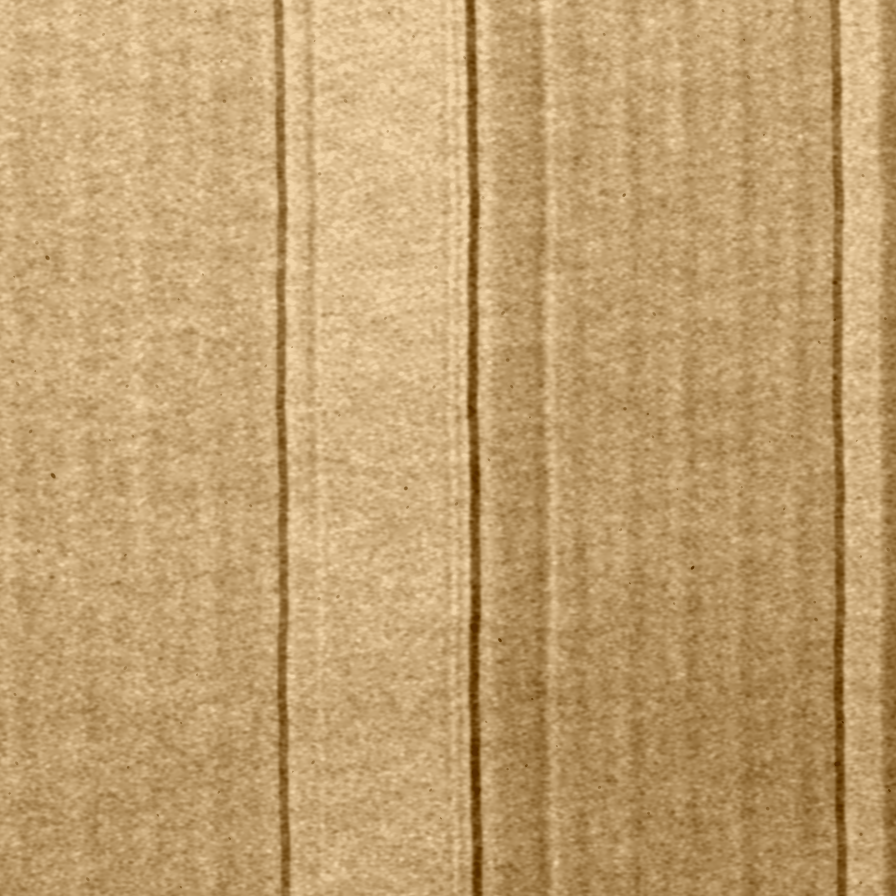
This texture is drawn by a WebGL 1 fragment shader. Its source:

```glsl
precision highp float;
uniform vec2 u_resolution;

const vec3 SHADE_BROWN = vec3(0.50, 0.35, 0.14);
const vec3 LIGHT_KRAFT = vec3(0.87, 0.75, 0.57);

vec3 hash3(vec2 cell) {
  vec3 k = vec3(dot(cell, vec2(127.1, 311.7)),
                dot(cell, vec2(269.5, 183.3)),
                dot(cell, vec2(419.2, 371.9)));
  return fract(sin(k) * 43758.545);
}

// Cellular noise: one soft light or dark blob scattered in each cell
float blobNoise(vec2 p) {
  vec2 cell = floor(p);
  float sum = 0.0;
  for (int j = -1; j <= 1; j++) {
    for (int i = -1; i <= 1; i++) {
      vec2 id = cell + vec2(float(i), float(j));
      vec3 h = hash3(id);
      vec2 d = id + h.xy - p;
      float falloff = max(0.0, 1.0 - dot(d, d));
      sum += (h.z * 2.0 - 1.0) * falloff * falloff;
    }
  }
  return sum;
}

// Rare dark flecks, kept inside their cells
float flecks(vec2 p, float count, float share, float radius) {
  vec2 q = p * count;
  vec3 h = hash3(floor(q) + 37.0);
  vec2 d = (fract(q) - 0.25 - 0.5 * h.xy) / count;
  d.y += d.x * (h.x - 0.5);
  float size = radius * (0.6 + 0.6 * h.y);
  float spot = 1.0 - smoothstep(size * 0.35, size, length(d));
  return spot * step(h.z, share);
}

// Soft fold line
float line(float x, float center, float width) {
  float d = (x - center) / width;
  return exp(-d * d);
}

// Flat-bottomed fold line with firmer sides
float trench(float x, float center, float width) {
  float d = (x - center) / width;
  return exp(-d * d * d * d);
}

float band(float x, float left, float right, float soft) {
  return smoothstep(left - soft, left + soft, x)
       * (1.0 - smoothstep(right - soft, right + soft, x));
}

// Layered sines bend the creases a little
float wobble(float y) {
  return 0.0010 * sin(y * 17.0 + 1.0) + 0.0006 * sin(y * 43.0)
       + 0.0004 * sin(y * 97.0 + 2.0);
}

// Broad light on the panels, falling off to the lower right
float panelLight(float x, vec2 uv) {
  float tone = 0.75;
  tone += 0.16 * band(x, 0.320, 0.526, 0.003);
  tone -= 0.19 * band(x, 0.555, 0.608, 0.012);
  tone -= 0.12 * band(x, 0.612, 0.937, 0.006);
  tone += 0.13 * band(x, 0.942, 0.982, 0.003);
  tone -= 0.42 * smoothstep(0.979, 0.993, x);
  tone += 0.28 * (uv.y - 0.5);
  tone -= 0.11 * line(uv.y, 0.19, 0.09) * smoothstep(0.0, 0.9, uv.x);
  tone += 0.07 * line(uv.x, 0.12, 0.12) * uv.y;
  return tone - 0.05 * dot(uv - 0.5, uv - 0.5);
}

// Corrugation showing through the liner
float ribs(float x, float y) {
  float left = sin(x * 172.0) + 0.7 * sin(x * 86.0 + 1.3);
  float right = sin(x * 201.0 + 0.4) + 0.8 * sin(x * 100.5 + 2.0);
  float broken = 0.85 + 0.4 * blobNoise(vec2(x * 24.0, y * 16.0));
  return broken * (0.058 * left * band(x, 0.0, 0.31, 0.01)
                 + 0.072 * right * band(x, 0.63, 0.932, 0.01));
}

// Pressed folds with dark valleys and bright lips
float creases(float x, float y) {
  float wear = 0.9 + 0.2 * blobNoise(vec2(x * 60.0, y * 35.0));
  float faint = 0.15 + 0.85 * smoothstep(0.32, 0.65, y);
  float valley = 0.68 * trench(x, 0.315, 0.0054);
  valley += 0.34 * faint * line(x, 0.348, 0.0055);
  valley += 0.15 * line(x, 0.498, 0.004) + 0.15 * line(x, 0.512, 0.003);
  valley += 1.05 * trench(x, 0.529, 0.0060);
  valley += 0.27 * line(x, 0.604, 0.008);
  valley += 0.72 * trench(x, 0.936, 0.0056);
  float lip = 0.12 * line(x, 0.326, 0.004) + 0.12 * line(x, 0.357, 0.004);
  lip += 0.12 * line(x, 0.505, 0.003) + 0.10 * line(x, 0.519, 0.003);
  lip += 0.16 * line(x, 0.543, 0.007) + 0.29 * line(x, 0.616, 0.006);
  lip += 0.10 * line(x, 0.947, 0.004);
  return lip - valley * wear;
}

// Paper fibres, lying mostly across the folds
float fibres(vec2 uv) {
  return 0.21 * blobNoise(uv * vec2(205.0, 295.0))
       + 0.10 * blobNoise(uv * vec2(85.0, 150.0) + 9.0)
       + 0.06 * blobNoise(uv * vec2(20.0, 52.0) + 23.0)
       + 0.05 * blobNoise(uv * vec2(4.0, 9.0) + 51.0);
}

void main() {
  vec2 uv = gl_FragCoord.xy / u_resolution;
  float x = uv.x - wobble(uv.y) - 0.005 * (0.5 - uv.y);
  float tone = panelLight(x, uv) + ribs(x, uv.y) + creases(x, uv.y) + fibres(uv);
  tone -= 0.75 * flecks(uv, 12.0, 0.05, 0.0036);
  tone -= 0.40 * flecks(uv, 38.0, 0.06, 0.0025);
  vec3 color = mix(SHADE_BROWN, LIGHT_KRAFT, clamp(tone, -0.45, 1.2));
  gl_FragColor = vec4(color, 1.0);
}
```
